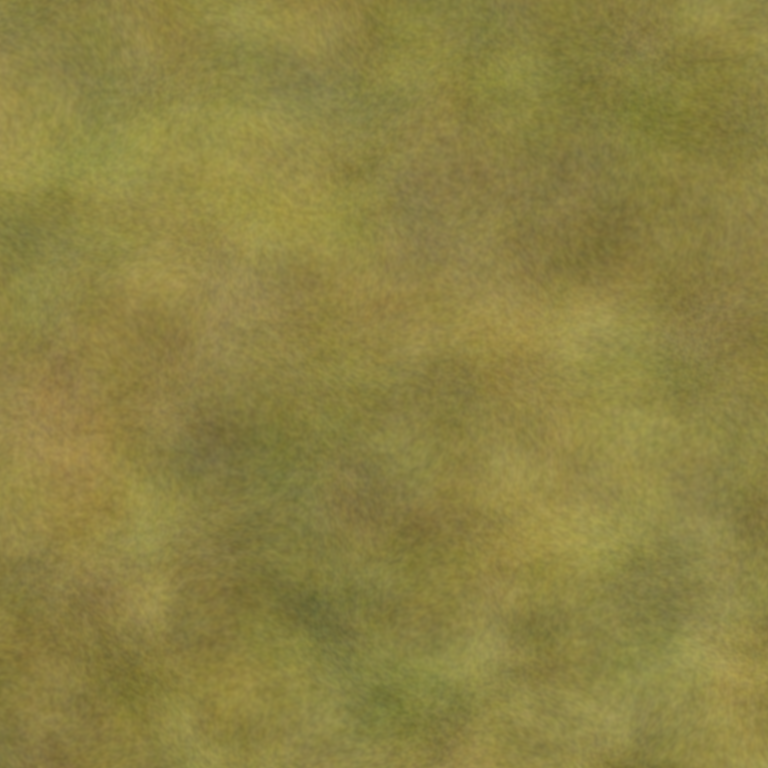
A Shadertoy shader for this texture:

```glsl
// Soft, mottled olive meadow with warm and green patches and a fine fibrous grain.

vec2 randomGradient(vec2 cell) {
    vec3 p = fract(cell.xyx * vec3(0.1031, 0.1030, 0.0973));
    p += dot(p, p.yzx + 33.33);
    float angle = 6.2832 * fract((p.x + p.y) * p.z);
    return vec2(cos(angle), sin(angle));
}

// Gradient noise, roughly -0.7 to 0.7
float noise(vec2 p) {
    vec2 i = floor(p), f = fract(p);
    vec2 u = f * f * f * (f * (f * 6.0 - 15.0) + 10.0);
    vec2 e = vec2(1.0, 0.0);
    float low = mix(dot(randomGradient(i), f),
                    dot(randomGradient(i + e), f - e), u.x);
    float high = mix(dot(randomGradient(i + e.yx), f - e.yx),
                     dot(randomGradient(i + 1.0), f - 1.0), u.x);
    return mix(low, high, u.y);
}

float fbm(vec2 p, float gain) {
    float sum = 0.0, amplitude = 1.0;
    for (int octave = 0; octave < 5; octave++) {
        sum += amplitude * noise(p);
        p = mat2(1.6, 1.2, -1.2, 1.6) * p + 17.3;
        amplitude *= gain;
    }
    return sum;
}

// Soft round area of influence
float patchMask(vec2 uv, vec2 center, vec2 size) {
    vec2 d = (uv - center) / size;
    return exp(-dot(d, d));
}

void mainImage(out vec4 fragColor, in vec2 fragCoord) {
    vec2 uv = fragCoord / iResolution.xy;
    vec2 warp = vec2(noise(uv * 6.0 + 3.1), noise(uv * 6.0 + 41.7));
    vec2 p = uv + 0.025 * warp;

    // Broad light and shade, with stronger clumps toward the bottom
    float light = 0.10 * fbm(p * vec2(3.0, 3.6) + 5.2, 0.6);
    float clumps = fbm(p * vec2(9.0, 11.0) + 23.0, 0.55);
    light += mix(0.085, 0.04, smoothstep(0.1, 0.6, uv.y)) * clumps;
    light += 0.055 * patchMask(uv, vec2(0.2, 0.85), vec2(0.35, 0.25));
    light += 0.045 * patchMask(uv, vec2(0.68, 0.38), vec2(0.16, 0.09));
    light -= 0.065 * patchMask(uv, vec2(0.36, 0.38), vec2(0.2, 0.13));
    light -= 0.035 * patchMask(uv, vec2(0.75, 0.85), vec2(0.25, 0.2));

    // Fine grain leaning along a diagonal
    vec2 fibre = mat2(0.8, 0.6, -0.6, 0.8) * p;
    float grain = noise(fibre * vec2(95.0, 125.0));
    grain += 0.7 * noise(p * 165.0 + 9.0);
    grain += 0.5 * noise(p * 60.0 + 31.0);
    light += 0.046 * grain;

    // Warm and green tints, both broad and fine
    float warmth = 0.75 * fbm(p * 4.0 + 61.0, 0.6);
    warmth += 0.3 * noise(p * 100.0 + 77.0);
    warmth += 0.6 * patchMask(uv, vec2(0.1, 0.38), vec2(0.2, 0.16));
    warmth -= 0.3 * patchMask(uv, vec2(0.35, 0.15), vec2(0.3, 0.15));
    float fade = fbm(p * 5.0 + 93.0, 0.6) + 0.6 * noise(p * 85.0 + 15.0);

    vec3 color = vec3(0.545, 0.505, 0.262);
    color += light * vec3(1.0, 0.98, 0.5);
    color += warmth * vec3(0.05, -0.012, 0.01);
    color += fade * vec3(0.0, 0.003, 0.045);
    fragColor = vec4(clamp(color, 0.0, 1.0), 1.0);
}
```
